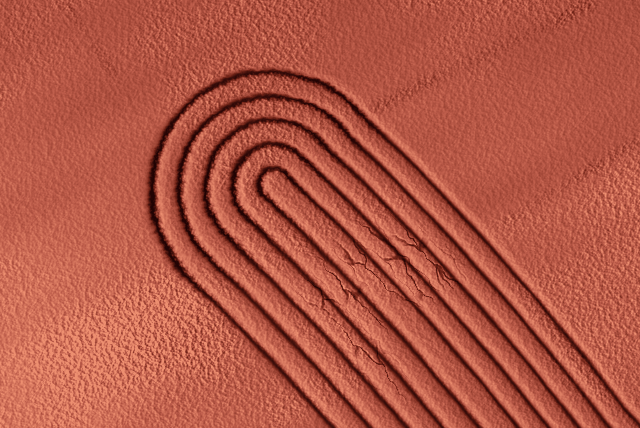
Reproduce this texture procedurally as a Shadertoy shader.

```glsl
// Raked clay sand: five nested hairpin ridges run diagonally off the lower edge.
// Ridges come from a bowed capsule distance; cellular noise lit from one side
// gives the grain and cracks, and layered sines give patches and broad streaks.

#define TIP vec2(0.650, 0.572)     // centre of the innermost bend
#define AXIS vec2(0.676, -0.737)   // direction in which the arms run
#define LIGHT vec2(0.96, 0.28)     // direction towards the light
#define INNER_RADIUS 0.037
#define SPACING 0.0605
#define LEAN vec2(-0.02, 0.075)    // drift of the wider loops, along and across
#define BOW 0.051                  // bend of the long arms
#define GRAIN_SCALE 80.0
#define GRAIN_DEPTH 0.56
#define BASE_LIGHT 0.72

vec2 hash2(vec2 c) {
    return fract(sin(vec2(dot(c, vec2(127.1, 311.7)), dot(c, vec2(269.5, 183.3)))) * 43758.5);
}

// Distances to the nearest and second nearest cell points
vec2 cells(vec2 p) {
    vec2 cell = floor(p), f = fract(p), nearest = vec2(9.0);
    for (int j = -1; j <= 1; j++)
    for (int i = -1; i <= 1; i++) {
        vec2 o = vec2(i, j);
        float d = length(o + hash2(cell + o) - f);
        nearest = d < nearest.x ? vec2(d, nearest.x) : vec2(nearest.x, min(nearest.y, d));
    }
    return nearest;
}

// Layered sines, roughly -1 to 1
float waves(vec2 p) {
    float sum = 0.0, amp = 0.5;
    for (int i = 0; i < 4; i++) {
        p = mat2(0.8, 0.6, -0.6, 0.8) * p * 1.7 + 1.3;
        sum += amp * sin(p.x + 1.5 * sin(p.y));
        amp *= 0.6;
    }
    return sum;
}

float bell(float x, float width) {
    x /= width;
    return exp(-x * x);
}

float segment(vec2 p, vec2 a, vec2 b) {
    vec2 e = b - a;
    return length(p - a - e * clamp(dot(p - a, e) / dot(e, e), 0.0, 1.0));
}

float pits(vec2 p) {
    p += 0.0015 * sin(p.yx * 95.0 + 3.0 * sin(p * 31.0));
    return 0.6 * cells(p * GRAIN_SCALE).x + 0.4 * cells(p * GRAIN_SCALE * 2.0).x;
}

float cracks(vec2 q) {
    q += 0.006 * vec2(waves(q * 45.0), waves(q.yx * 45.0 + 4.0));
    vec2 c = cells(q * vec2(7.0, 32.0));
    return 1.0 - smoothstep(0.02, 0.10, c.y - c.x);
}

// Red level drives the whole clay palette
vec3 clay(float level) {
    vec3 c = mix(vec3(0.13, 0.01, 0.01), vec3(0.46, 0.15, 0.10), clamp((level - 0.13) / 0.33, 0.0, 1.0));
    c = mix(c, vec3(0.74, 0.36, 0.29), clamp((level - 0.46) / 0.28, 0.0, 1.0));
    return mix(c, vec3(0.93, 0.56, 0.44), clamp((level - 0.74) / 0.19, 0.0, 1.0));
}

void mainImage(out vec4 fragColor, in vec2 fragCoord) {
    vec2 p = fragCoord / iResolution.y;

    // Frame along the arms, and loop radius
    vec2 across = vec2(-AXIS.y, AXIS.x);
    vec2 q = vec2(dot(p - TIP, AXIS), dot(p - TIP, across));
    float s = clamp(q.x / 0.777, 0.0, 1.2);
    q.y -= BOW * s * (1.0 - s) * smoothstep(-0.1, 0.2, s);
    vec2 m = vec2(min(q.x, 0.0), q.y);
    float radius = length(m);
    for (int i = 0; i < 3; i++) {
        m = q + LEAN * (radius - INNER_RADIUS);
        m.x = min(m.x, 0.0);
        radius = length(m);
    }
    float bend = 1.0 - smoothstep(-0.03, 0.16, q.x);
    float inside = 1.0 - smoothstep(0.275, 0.295, radius);
    float outside = 1.0 - inside;

    // Broad light and drifting streaks
    float patches = waves(p * 3.2);
    float streaks = waves(vec2(dot(p, vec2(0.89, 0.46)) * 1.5, dot(p, vec2(-0.46, 0.89)) * 9.0));
    float level = BASE_LIGHT + 0.02 * patches + 0.03 * streaks * outside;
    level += 0.12 * bell(length(p - vec2(0.10, 0.15)), 0.42);
    level += 0.04 * inside * bell(length(p - vec2(0.88, 0.22)), 0.38);
    level -= 0.045 * smoothstep(0.60, 1.0, p.y) + 0.03 * inside;

    // Grain, rougher in patches and along scraped trails
    float trails = bell(segment(p, vec2(0.88, 0.75), vec2(1.38, 0.99)), 0.016)
                 + bell(segment(p, vec2(1.19, 0.49), vec2(1.52, 0.69)), 0.015)
                 + 0.7 * bell(segment(p, vec2(0.16, 0.98), vec2(0.27, 0.83)), 0.014);
    trails *= outside * (0.7 + 0.5 * waves(p * 14.0));
    float rough = 0.38 + 0.5 * smoothstep(-0.2, 0.6, patches + 0.5 * streaks);
    rough += 0.6 * bell(length((p - vec2(0.40, 0.20)) * vec2(0.8, 1.0)), 0.19) * outside;
    rough += 0.5 * trails + 0.15 * inside;
    float pit = pits(p);
    float relief = pits(p + 0.004 * LIGHT) - pit;
    level += GRAIN_DEPTH * rough * relief - 0.045 * trails;

    // Dry cracks between the lower arms
    float dry = smoothstep(0.16, 0.25, q.x) * (1.0 - smoothstep(0.48, 0.62, q.x));
    dry *= (1.0 - smoothstep(0.13, 0.20, abs(q.y))) * smoothstep(-0.15, 0.25, waves(p * 6.0 + 2.0));
    level += dry * (0.03 + 0.12 * cracks(q - vec2(0.0, 0.004)) - 0.38 * cracks(q));

    // Ridges: a broad lit crest with its shadow on the side away from the light
    vec2 outward = m / max(radius, 0.001);
    float side = dot(AXIS * outward.x + across * outward.y, LIGHT);
    float d = radius + 0.003 * smoothstep(0.0, 0.6, side) - INNER_RADIUS;
    d -= SPACING * clamp(round(d / SPACING), 0.0, 4.0);
    d += mix(0.0010, 0.0024, bend) * waves(p * 16.0);
    d += mix(0.002, 0.010, bend) * (pit - 0.4);
    float crest = bell(d - 0.010 * side, 0.0105) * (0.3 + 0.7 * abs(side));
    float shadow = bell(d + 0.007 * side, mix(0.0054, 0.0072, bend) + 0.001 * waves(p * 11.0));
    float wash = bell(d + 0.016 * side, 0.011);
    level = mix(level, 0.89 + 0.15 * relief, 0.82 * crest);
    level *= 1.0 - 0.12 * wash;
    level *= 1.0 - mix(0.68, 0.84, bend) * mix(0.8, 1.0, abs(side)) * shadow;

    fragColor = vec4(clay(level), 1.0);
}
```
